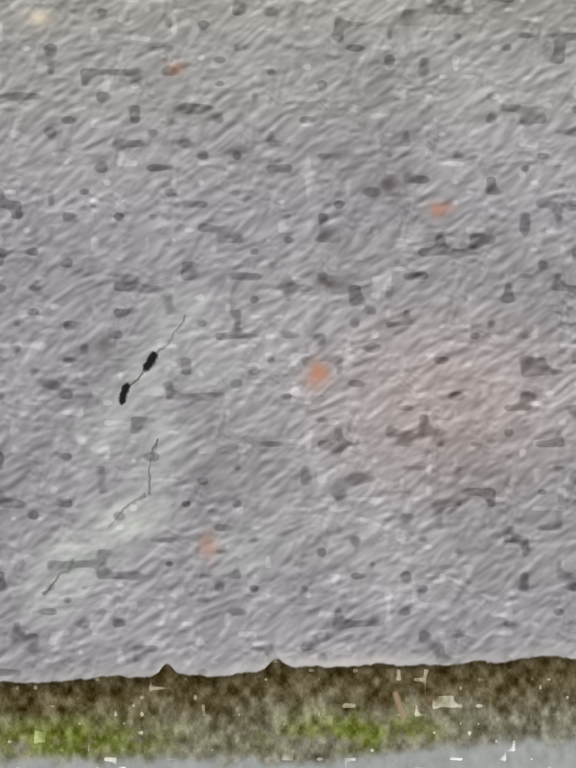
This texture is drawn by a WebGL 1 fragment shader. Its source:

```glsl
precision highp float;
uniform vec2 u_resolution;

#define GRAIN_CONTRAST 0.36
#define GRAIN_SCALE vec2(52.0, 92.0)
#define GRAIN_TILT 0.35
#define EDGE_HEIGHT 0.147
#define EDGE_SLOPE 0.045
#define CRACK_WIDTH 0.0022
#define STONE vec3(0.615, 0.605, 0.615)
#define PALE vec3(0.72, 0.735, 0.72)
#define SOIL vec3(0.35, 0.31, 0.21)
#define MOSS vec3(0.43, 0.46, 0.20)
#define RUST vec3(0.76, 0.50, 0.39)

float hash(vec2 p) {
  vec3 q = fract(vec3(p.xyx) * 0.1031);
  q += dot(q, q.yzx + 33.33);
  return fract((q.x + q.y) * q.z);
}

float noise(vec2 p) {
  vec2 i = floor(p), f = fract(p);
  f = f * f * (3.0 - 2.0 * f);
  return mix(mix(hash(i), hash(i + vec2(1, 0)), f.x),
             mix(hash(i + vec2(0, 1)), hash(i + vec2(1, 1)), f.x), f.y);
}

float fbm(vec2 p) {
  float sum = 0.0, amp = 0.5;
  for (int i = 0; i < 4; i++) {
    sum += amp * noise(p);
    p = p * 2.03 + 17.3;
    amp *= 0.5;
  }
  return sum / 0.9375;
}

float segment(vec2 p, vec2 a, vec2 b) {
  vec2 d = b - a;
  return length(p - a - d * clamp(dot(p - a, d) / dot(d, d), 0.0, 1.0));
}

float blob(vec2 p, vec2 center, vec2 radius) {
  vec2 d = (p - center) / radius;
  return exp(-dot(d, d));
}

// Bumpy height field, coarser towards the top
float relief(vec2 p) {
  p.y -= GRAIN_TILT * p.x;
  vec2 q = p * GRAIN_SCALE + 2.0 * noise(p * 22.0);
  return 0.65 * noise(q) + 0.35 * noise(q * 1.8 + 31.0);
}

vec3 slab(vec2 p) {
  vec2 warp = vec2(fbm(p * 38.0), fbm(p * 38.0 + 50.0)) - 0.5;
  vec2 w = p + warp * 0.035;
  float broad = fbm(p * 6.0 + 8.0);
  vec3 col = STONE + (broad - 0.5) * 0.12;
  col += vec3(0.035, 0.005, -0.015) * blob(p, vec2(0.78, 0.63), vec2(0.24, 0.17));
  col += vec3(0.01, 0.012, -0.015) * smoothstep(0.95, 1.33, p.y);
  col -= 0.045 * blob(p, vec2(0.42, 0.54), vec2(0.13, 0.09));

  // Pale mineral bloom around the fracture
  float upper = segment(w, vec2(0.32, 0.79), vec2(0.18, 0.58));
  float middle = segment(w, vec2(0.28, 0.58), vec2(0.25, 0.46));
  float lower = segment(w, vec2(0.25, 0.45), vec2(0.08, 0.30));
  float bloom = exp(-pow(min(upper, min(middle, lower)) / 0.042, 2.0));
  bloom = max(bloom, 0.7 * blob(w, vec2(0.43, 0.38), vec2(0.065, 0.045)));
  bloom = max(bloom, 0.4 * blob(w, vec2(0.39, 0.69), vec2(0.11, 0.06)));
  col = mix(col, PALE, bloom * (0.3 + 0.6 * fbm(p * 25.0)));
  float chalk = blob(w, vec2(0.22, 0.43), vec2(0.06, 0.025));
  chalk = max(chalk, blob(w, vec2(0.12, 0.385), vec2(0.035, 0.018)));
  col = mix(col, vec3(0.80, 0.81, 0.78), 0.65 * chalk);

  // Embossed grain and smaller pits
  float bump = relief(p) - relief(p + vec2(-0.003, 0.007));
  float grain = bump * 0.55 + (relief(p + 4.0) - 0.5) * 0.38;
  col += grain * GRAIN_CONTRAST * (1.0 - 0.35 * bloom);
  col -= 0.16 * smoothstep(0.73, 0.9, noise(p * vec2(34.0, 48.0) + 9.0));
  col += 0.10 * smoothstep(0.78, 0.95, noise(p * vec2(43.0, 60.0) + 71.0));

  // Stains, pebble and hollows
  vec2 s = p + warp * 0.016;
  float rust = blob(s, vec2(0.55, 0.682), vec2(0.018, 0.022));
  rust += 0.8 * blob(s, vec2(0.764, 0.972), vec2(0.018, 0.012));
  rust += 0.6 * blob(s, vec2(0.365, 0.385), vec2(0.014, 0.022));
  rust += 0.5 * blob(s, vec2(0.305, 1.212), vec2(0.014, 0.012));
  col = mix(col, RUST, min(rust, 1.0) * 0.75);
  col = mix(col, vec3(0.85, 0.80, 0.72), blob(s, vec2(0.066, 1.302), vec2(0.02, 0.016)));
  float hollow = blob(s, vec2(0.569, 0.842), vec2(0.025, 0.011));
  hollow += blob(s, vec2(0.674, 1.012), vec2(0.019, 0.014));
  hollow += 0.8 * blob(s, vec2(0.405, 1.072), vec2(0.022, 0.008));
  hollow += 0.7 * blob(s, vec2(0.183, 0.73), vec2(0.015, 0.012));
  col = mix(col, vec3(0.32, 0.29, 0.29), min(hollow, 1.0) * 0.75);

  // Hairline crack with two open gaps
  vec2 c = p + warp * 0.022;
  float crack = min(segment(c, vec2(0.32, 0.78), vec2(0.21, 0.64)),
                    segment(c, vec2(0.272, 0.57), vec2(0.258, 0.48)));
  crack = min(crack, segment(c, vec2(0.25, 0.475), vec2(0.19, 0.42)));
  crack = min(crack, segment(c, vec2(0.13, 0.36), vec2(0.08, 0.305)));
  float line = 1.0 - smoothstep(0.0, CRACK_WIDTH * 2.0, crack);
  col = mix(col, vec3(0.36, 0.36, 0.34), line * (0.25 + 0.6 * noise(p * 30.0)));
  float gap = min(segment(s, vec2(0.267, 0.716), vec2(0.255, 0.697)),
                  segment(s, vec2(0.223, 0.662), vec2(0.216, 0.639)));
  return mix(col, vec3(0.14, 0.13, 0.13), 1.0 - smoothstep(0.003, 0.010, gap));
}

vec3 ground(vec2 p, float depth) {
  float clump = fbm(p * 28.0);
  float grit = fbm(p * vec2(75.0, 60.0) + 5.0) - 0.5;
  vec3 col = mix(SOIL, vec3(0.48, 0.465, 0.40), smoothstep(0.03, 0.11, depth + (clump - 0.5) * 0.08));
  float moss = blob(p, vec2(0.12, 0.05), vec2(0.17, 0.04)) + blob(p, vec2(0.62, 0.06), vec2(0.14, 0.04));
  col = mix(col, MOSS, min(moss, 1.0) * smoothstep(0.3, 0.65, clump));
  col += grit * 0.5;
  float ledge = 0.012 + 0.035 * smoothstep(0.5, 0.9, p.x) + (clump - 0.5) * 0.035;
  col = mix(vec3(0.62, 0.63, 0.62) + grit * 0.12, col, smoothstep(ledge - 0.012, ledge + 0.015, p.y));
  col += 0.32 * smoothstep(0.86, 0.96, noise(p * 65.0 + 12.0));
  float twig = segment(p, vec2(0.687, 0.128), vec2(0.70, 0.09));
  return mix(col, vec3(0.65, 0.56, 0.46), 0.8 * (1.0 - smoothstep(0.002, 0.008, twig)));
}

void main() {
  vec2 p = gl_FragCoord.xy / u_resolution.x;
  float edge = EDGE_HEIGHT + EDGE_SLOPE * p.x + (fbm(vec2(p.x * 24.0, 3.0)) - 0.5) * 0.018;
  edge += 0.018 * (blob(p.xx, vec2(0.29), vec2(0.018)) + blob(p.xx, vec2(0.48), vec2(0.025)));
  float above = p.y - edge;
  vec3 stone = slab(p);

  // Chipped bright rim and shadow below it
  float rim = exp(-pow((above - 0.006) / 0.011, 2.0));
  rim *= 0.35 + 0.5 * blob(p.xx, vec2(0.6), vec2(0.2));
  stone = mix(stone, vec3(0.79, 0.77, 0.75), rim);
  vec3 soil = ground(p, -above) * (1.0 - 0.35 * exp(-abs(above) / 0.012));
  vec3 col = mix(soil, stone, smoothstep(-0.003, 0.003, above));
  gl_FragColor = vec4(clamp(col, 0.0, 1.0), 1.0);
}
```
